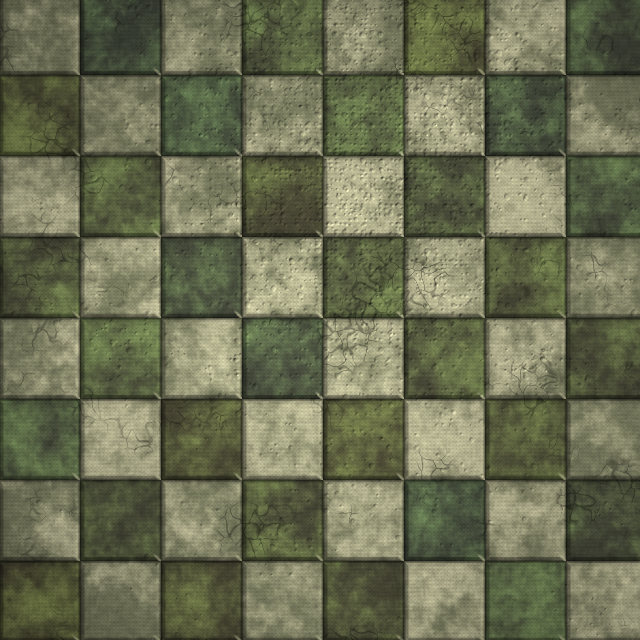
Give the GLSL for this texture, as a WebGL 1 fragment shader.

```glsl
precision highp float;

uniform vec2 u_resolution;

#define TILES 7.9
#define ORIGIN vec2(0.013, 0.03)
#define BEVEL 0.055
#define THREADS 170.0
#define SHADOW vec3(0.27, 0.265, 0.205)
#define MOSS vec3(0.47, 0.52, 0.32)
#define DUST vec3(0.46, 0.47, 0.36)
#define CREAM vec3(0.71, 0.70, 0.565)
#define CRACK_DEPTH 0.30
#define DROP_RELIEF 0.26

vec2 hash2(vec2 p) {
  vec3 q = fract(vec3(p.xyx) * vec3(0.1031, 0.1030, 0.0973));
  q += dot(q, q.yzx + 33.33);
  return fract((q.xx + q.yz) * q.zy);
}

float cornerSlope(vec2 cell, vec2 offset) {
  return dot(hash2(cell) * 2.0 - 1.0, offset);
}

float gradientNoise(vec2 p) {
  vec2 i = floor(p), f = fract(p);
  vec2 u = f * f * f * (f * (f * 6.0 - 15.0) + 10.0);
  vec2 e = vec2(1.0, 0.0);
  float low = mix(cornerSlope(i, f), cornerSlope(i + e, f - e), u.x);
  float high = mix(cornerSlope(i + e.yx, f - e.yx), cornerSlope(i + 1.0, f - 1.0), u.x);
  return 1.4 * mix(low, high, u.y);
}

float fbm(vec2 p) {
  float sum = 0.0, gain = 0.6;
  for (int i = 0; i < 5; i++) {
    sum += gain * gradientNoise(p);
    p = mat2(1.6, 1.2, -1.2, 1.6) * p + 17.3;
    gain *= 0.58;
  }
  return sum;
}

// Gap between the two nearest scattered points; zero along a crack
float crackGap(vec2 p) {
  vec2 cell = floor(p);
  float first = 8.0, second = 8.0;
  for (int y = -1; y <= 1; y++) {
    for (int x = -1; x <= 1; x++) {
      vec2 c = cell + vec2(float(x), float(y));
      float d = length(c + hash2(c + 41.0) - p);
      second = min(second, max(first, d));
      first = min(first, d);
    }
  }
  return second - first;
}

// Signed rim light of small blisters, lit from the lower right
float droplets(vec2 p, float density, float aa) {
  float relief = 0.0, scale = 9.0;
  for (int i = 0; i < 2; i++) {
    vec2 q = p * scale, cell = floor(q);
    vec2 rnd = hash2(cell + 91.0), pick = hash2(cell + 137.0);
    float radius = mix(0.13, 0.30, pick.y);
    vec2 d = fract(q) - mix(vec2(0.36), vec2(0.64), rnd);
    float r = length(d), soft = 0.08 + aa * scale;
    float rim = 1.0 - smoothstep(0.0, soft, abs(r - radius));
    float lit = dot(d, vec2(0.7, -0.7)) / max(r, 0.02);
    relief += step(pick.x, density) * rim * (lit - 0.25);
    scale *= 1.8;
  }
  return relief;
}

void main() {
  float size = min(u_resolution.x, u_resolution.y);
  vec2 uv = gl_FragCoord.xy / size;
  vec2 p = uv * TILES + ORIGIN;
  vec2 tile = floor(p), f = fract(p);
  float aa = TILES / size;
  float pale = mod(tile.x + tile.y, 2.0);
  vec2 rnd = hash2(tile + 5.0);

  // Stained tile faces, each with its own tone
  float cloud = fbm(p * 1.5 + rnd * 30.0);
  float fine = fbm(p * 7.0);
  vec2 c = uv - vec2(0.55, 0.5);
  float tone = cloud * 0.9 + fine * 0.28 + (rnd.x - 0.5) * 0.35;
  vec3 dark = mix(SHADOW, MOSS, smoothstep(-0.5, 0.6, tone));
  dark *= mix(vec3(1.02, 0.99, 0.92), vec3(0.91, 1.01, 1.08), rnd.y);
  vec3 light = mix(DUST, CREAM, smoothstep(-0.5, 0.35, tone + 0.15 - dot(c, c)));
  vec3 color = mix(dark, light, pale);

  // Mitred bevel: light right side, dark left and bottom
  vec2 side = min(f, 1.0 - f);
  float edge = min(side.x, side.y);
  float across = f.x > 0.5 ? 0.10 : -0.28;
  float along = f.y > 0.5 ? -0.04 : -0.34;
  float slope = mix(along, across, smoothstep(-aa, aa, side.y - side.x));
  color *= 1.0 + slope * (1.0 - smoothstep(BEVEL - aa, BEVEL + aa, edge));
  color *= 1.0 - 0.15 * exp(-edge * 13.0);
  color *= 1.0 - 0.42 * (1.0 - smoothstep(0.0, 0.018 + aa, edge));
  vec2 corner = vec2(1.0 - f.x, f.y);
  float mitre = 1.0 - smoothstep(0.008, 0.012 + aa * 2.0, abs(corner.x - corner.y));
  mitre *= 1.0 - smoothstep(0.06, 0.11, max(corner.x, corner.y));
  color = mix(color, CREAM, 0.6 * mitre);

  // Patches of cracks and blisters
  vec2 warp = vec2(gradientNoise(p * 5.0), gradientNoise(p * 5.0 + 60.0));
  float crackPatch = smoothstep(0.05, 0.35, fbm(p * 0.8 + 23.0));
  float gap = crackGap(p * 5.5 + warp * 0.7);
  color *= 1.0 - CRACK_DEPTH * crackPatch * (1.0 - smoothstep(0.02, 0.09 + aa * 5.0, gap));
  vec2 wet = (uv - vec2(0.58, 0.76)) * vec2(4.5, 3.2);
  float density = 0.55 * exp(-dot(wet, wet)) + 0.5 * max(0.0, fbm(p * 0.7 + 51.0) - 0.1);
  color *= 1.0 + DROP_RELIEF * droplets(p + warp * 0.025, density, aa);

  // Woven grain, blotches and uneven exposure
  vec2 thread = sin(uv * THREADS * 6.28318);
  float grain = gradientNoise(uv * vec2(70.0, 260.0)) + gradientNoise(uv * vec2(260.0, 70.0));
  color *= 1.0 + 0.045 * thread.x * thread.y + 0.03 * thread.y + 0.07 * grain;
  color *= 1.07 + 0.12 * fine + 0.10 * gradientNoise(uv * 3.0) - 0.55 * dot(c, c);
  gl_FragColor = vec4(clamp(color, 0.0, 1.0), 1.0);
}
```
